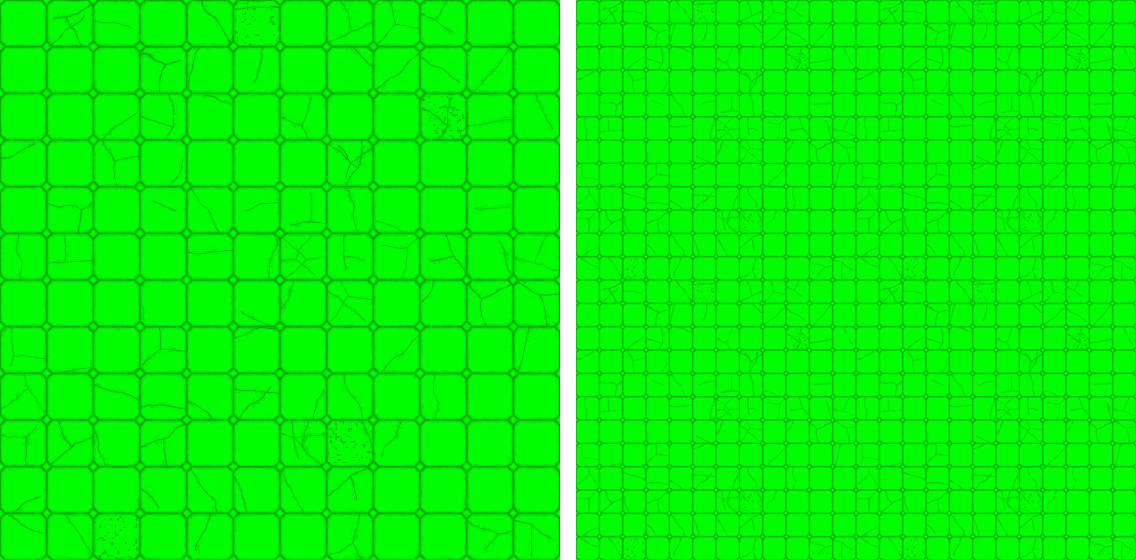
Left: one tile. Right: repeated 2 by 2.
This texture map is drawn by a Shadertoy shader. Its source:

```glsl
const float TILES = 12.0;           // repeats across and down
const float DIAMOND = 0.118;        // half diagonal of the corner inset, in tiles
const float CORE_WIDTH = 0.036;     // dark centre of the joint
const float HALO_WIDTH = 0.075;     // soft shading beside the joint
const float CORE_DEPTH = 0.59;
const float HALO_DEPTH = 0.41;
const float CRACK_WIDTH = 0.024;
const float CRACK_CHANCE = 0.58;
const float SECOND_CHANCE = 0.13;
const float FORK_CHANCE = 0.35;
const float SPECKLE_CHANCE = 0.015;
const float LACE_DEPTH = 0.34;      // chipped fringe along cracks and joints
const vec3 GLAZE = vec3(0.0, 0.995, 0.0);
const vec3 GROUT = vec3(0.01, 0.65, 0.01);
const float TAU = 6.28319;

float hash(vec2 p) {
    vec3 q = fract(p.xyx * 0.1031);
    q += dot(q, q.yzx + 33.33);
    return fract((q.x + q.y) * q.z);
}

// Value noise in tile space; scale is whole, so it wraps with the canvas
float noise(vec2 p, float scale) {
    p *= scale;
    vec2 i = floor(p), f = fract(p);
    f = f * f * (3.0 - 2.0 * f);
    float period = TILES * scale;
    vec2 a = mod(i, period), b = mod(i + 1.0, period);
    return mix(mix(hash(a), hash(vec2(b.x, a.y)), f.x),
               mix(hash(vec2(a.x, b.y)), hash(b), f.x), f.y);
}

float fade(float d, float width) {
    return 1.0 - smoothstep(0.0, width, d);
}

float segmentDistance(vec2 p, vec2 a, vec2 b) {
    vec2 ab = b - a;
    return length(p - a - ab * clamp(dot(p - a, ab) / dot(ab, ab), 0.0, 1.0));
}

vec2 borderPoint(float angle) {
    vec2 dir = vec2(cos(angle), sin(angle));
    return 0.5 * dir / max(abs(dir.x), abs(dir.y));
}

// Distance to a bent or forked crack that runs between tile borders
float crackDistance(vec2 p, vec2 seed) {
    bool forked = hash(seed + 3.7) < FORK_CHANCE;
    float start = TAU * hash(seed + 11.3);
    float spread = forked ? TAU / 3.0 : mix(1.4, 3.1, hash(seed + 19.1));
    vec2 jitter = vec2(hash(seed + 23.9), hash(seed + 31.7)) - 0.5;
    vec2 middle = 0.5 * (borderPoint(start) + borderPoint(start + spread));
    vec2 junction = forked ? jitter * 0.5 : middle + jitter * 0.12;
    float d = 1.0;
    for (int i = 0; i < 3; i++) {
        if (i == 2 && !forked) break;
        float arm = float(i);
        float turn = forked ? 0.9 * (hash(seed + 41.3 + arm) - 0.5) : 0.0;
        vec2 tip = borderPoint(start + spread * arm + turn);
        float reach = mix(0.5, 1.0, min(1.0, 3.0 * hash(seed + 53.1 + arm)));
        d = min(d, segmentDistance(p, junction, mix(junction, tip, reach)));
    }
    return d;
}

void mainImage(out vec4 fragColor, in vec2 fragCoord) {
    vec2 p = fragCoord / iResolution.xy * TILES;
    float pixel = TILES / min(iResolution.x, iResolution.y);
    vec2 id = mod(floor(p), TILES);
    vec2 local = fract(p) - 0.5;
    float fine = noise(p, 16.0);
    float grain = noise(p + 0.37, 9.0);

    // Joints: octagonal tiles with a diamond at each corner
    vec2 side = 0.5 - abs(local);
    float diamond = (side.x + side.y - DIAMOND) * 0.7071;
    float joint = diamond < 0.0 ? -diamond : min(diamond, min(side.x, side.y));
    float inTile = smoothstep(-0.5 * pixel, 0.5 * pixel, diamond);
    float core = fade(joint + 0.008 * (grain - 0.5), max(CORE_WIDTH, 1.4 * pixel));
    float halo = fade(max(0.0, joint + 0.03 * (fine - 0.5)), HALO_WIDTH);
    float shade = CORE_DEPTH * core + HALO_DEPTH * halo;

    // Cracks, bent by broad and fine noise
    vec2 bend = vec2(noise(p, 3.0), noise(p + 5.43, 3.0)) - 0.5;
    vec2 rough = vec2(fine, grain) - 0.5;
    vec2 bent = local + 0.13 * bend + 0.025 * rough;
    float crack = 0.0, nearCrack = 0.0;
    for (int k = 0; k < 2; k++) {
        vec2 seed = id + float(k) * vec2(37.0, 61.0);
        if (hash(seed + 71.9) > (k == 0 ? CRACK_CHANCE : SECOND_CHANCE)) continue;
        float d = crackDistance(bent, seed);
        float depth = mix(0.6, 1.0, hash(seed + 83.3)) * mix(0.75, 1.0, grain);
        crack = max(crack, depth * fade(d, max(CRACK_WIDTH, 1.2 * pixel)));
        crack = max(crack, 0.16 * fade(d, 0.055));
        nearCrack = max(nearCrack, 1.0 - smoothstep(0.035, 0.1, d));
    }

    // Lacy chips: noise contours in patches beside cracks and joints
    float lace = 1.0 - smoothstep(0.03, 0.14, abs(fine - 0.5));
    float patches = smoothstep(0.45, 0.65, noise(p + 2.71, 4.0));
    float edgeWear = fade(joint, 0.12) * smoothstep(0.68, 0.85, noise(p + 7.13, 3.0));
    float chips = LACE_DEPTH * lace * max(nearCrack * patches, edgeWear);

    // Pitted tiles
    float pitted = step(hash(id + 97.7), SPECKLE_CHANCE);
    float pits = 0.6 * pitted * smoothstep(0.74, 0.84, noise(p + 1.19, 18.0));

    float wear = inTile * max(crack, max(chips, pits));
    shade = 1.0 - (1.0 - shade) * (1.0 - wear);
    fragColor = vec4(mix(GLAZE, GROUT, clamp(shade, 0.0, 1.0)), 1.0);
}
```
